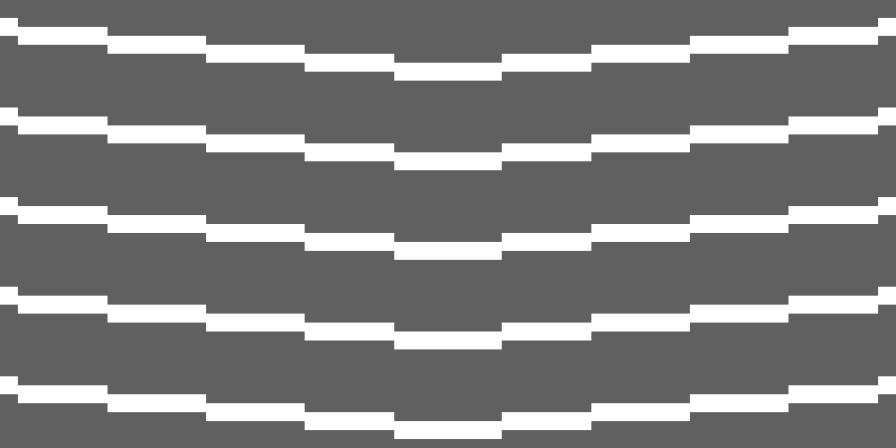
This pattern is drawn by a WebGL 1 fragment shader. Its source:

```glsl
precision highp float;

// Five stacked white chevrons on grey, each a shallow V drawn as a staircase
// on a coarse grid of cells. Every tread is a rectangle, and its exact area
// inside the pixel is summed, so all edges come out smooth.

uniform vec2 u_resolution;

const vec2 GRID = vec2(100.0, 50.0);      // cells across and up the canvas
const float REPEAT_HEIGHT = 10.0;         // cells from one chevron to the next
const float LINE_WIDTH = 2.0;             // thickness of a tread in cells
const float LOWEST_CENTRE = 2.0;          // height of the first chevron's tip
const float TREAD_LENGTH = 10.6;          // mean run per one-cell rise
const float TREAD_OFFSET = -4.3;          // places the middle tread's ends
const int TREADS = 6;                     // treads from the middle outwards
const vec3 GROUND_COLOUR = vec3(0.378);
const vec3 LINE_COLOUR = vec3(1.0);

// Fraction of a pixel of the given size, centred at p, lying in [low, high].
float coverage(float low, float high, float p, float size) {
  float inside = min(high, p + 0.5 * size) - max(low, p - 0.5 * size);
  return clamp(inside / size, 0.0, 1.0);
}

// Distance from the axis where a tread begins, snapped to whole cells.
float treadStart(float index) {
  return floor(TREAD_LENGTH * index + TREAD_OFFSET);
}

// Coverage of the horizontal line at this height, repeated up the canvas.
float repeatedLine(float y, float centre, float size) {
  float halfRepeat = 0.5 * REPEAT_HEIGHT;
  float offset = mod(y - centre + halfRepeat, REPEAT_HEIGHT) - halfRepeat;
  return coverage(-0.5 * LINE_WIDTH, 0.5 * LINE_WIDTH, offset, size);
}

void main() {
  vec2 pixelSize = GRID / u_resolution;
  vec2 cell = gl_FragCoord.xy * pixelSize;
  float fromAxis = abs(cell.x - 0.5 * GRID.x);

  // Each tread further from the axis sits one cell higher.
  float line = 0.0;
  for (int i = 0; i < TREADS; i++) {
    float index = float(i);
    float across = coverage(treadStart(index), treadStart(index + 1.0),
                            fromAxis, pixelSize.x);
    line += across * repeatedLine(cell.y, LOWEST_CENTRE + index, pixelSize.y);
  }

  gl_FragColor = vec4(mix(GROUND_COLOUR, LINE_COLOUR, line), 1.0);
}
```
